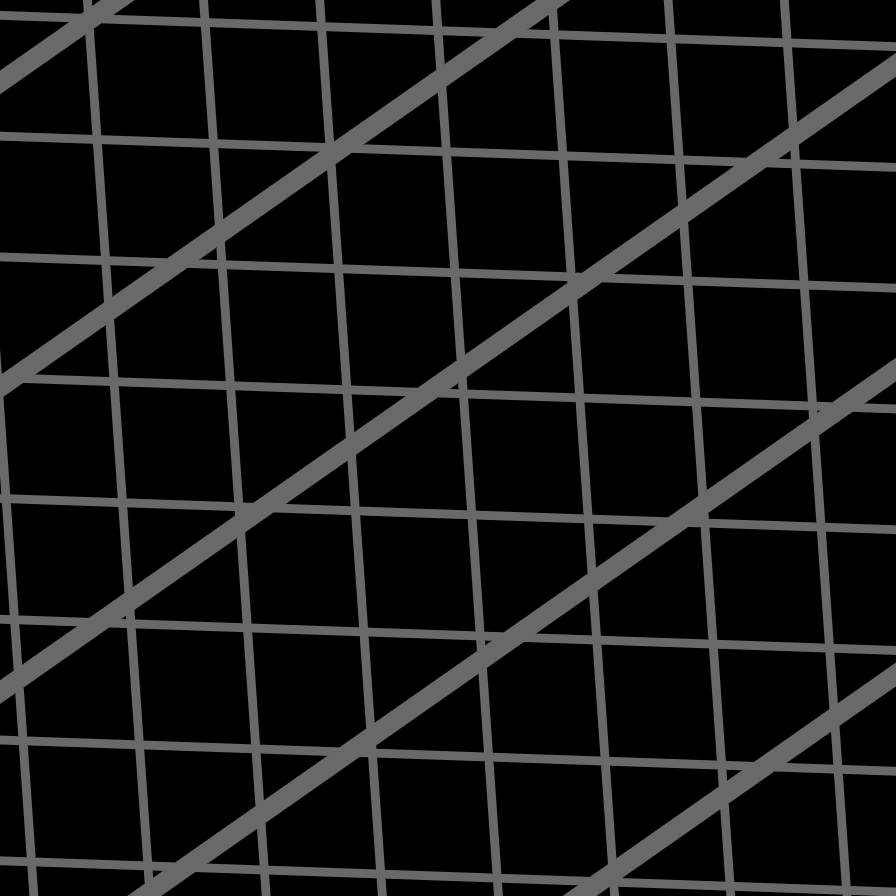
Write a WebGL 1 fragment shader that draws this pattern.

```glsl
precision highp float;
// Grey line lattice on black: two families of thin lines form a slightly
// skewed grid, and a third family of thick diagonals crosses it.
// Each family is the distance to evenly spaced parallels, set by its normal.

uniform vec2 u_resolution;

const vec3 BACKGROUND = vec3(0.0);
const vec3 LINE_COLOUR = vec3(0.41);

// Angle of each family's normal, in degrees
const float ROW_ANGLE = 88.0;
const float COLUMN_ANGLE = 4.0;
const float DIAGONAL_ANGLE = 125.0;

// Perpendicular spacing, offset from the origin, and width (canvas = 1)
const float ROW_SPACING = 0.1347;
const float ROW_OFFSET = 0.0393;
const float COLUMN_SPACING = 0.1293;
const float COLUMN_OFFSET = 0.0377;
const float DIAGONAL_SPACING = 0.2787;
const float DIAGONAL_OFFSET = 0.1864;
const float THIN_WIDTH = 0.0099;
const float THICK_WIDTH = 0.0218;

// Signed distance to the nearest of a family of parallel strokes
float parallelStrokes(vec2 p, float degrees, float spacing, float offset, float width) {
  float angle = radians(degrees);
  float along = dot(p, vec2(cos(angle), sin(angle))) - offset;
  float toCentre = abs(fract(along / spacing + 0.5) - 0.5) * spacing;
  return toCentre - 0.5 * width;
}

void main() {
  float canvasSize = min(u_resolution.x, u_resolution.y);
  vec2 p = gl_FragCoord.xy / canvasSize;
  float pixel = 1.0 / canvasSize;

  // Union of the three families
  float rows = parallelStrokes(p, ROW_ANGLE, ROW_SPACING, ROW_OFFSET, THIN_WIDTH);
  float columns = parallelStrokes(p, COLUMN_ANGLE, COLUMN_SPACING, COLUMN_OFFSET, THIN_WIDTH);
  float diagonals = parallelStrokes(p, DIAGONAL_ANGLE, DIAGONAL_SPACING, DIAGONAL_OFFSET, THICK_WIDTH);
  float dist = min(min(rows, columns), diagonals);

  // One-pixel antialiased edge
  float coverage = clamp(0.5 - dist / pixel, 0.0, 1.0);
  gl_FragColor = vec4(mix(BACKGROUND, LINE_COLOUR, coverage), 1.0);
}
```
